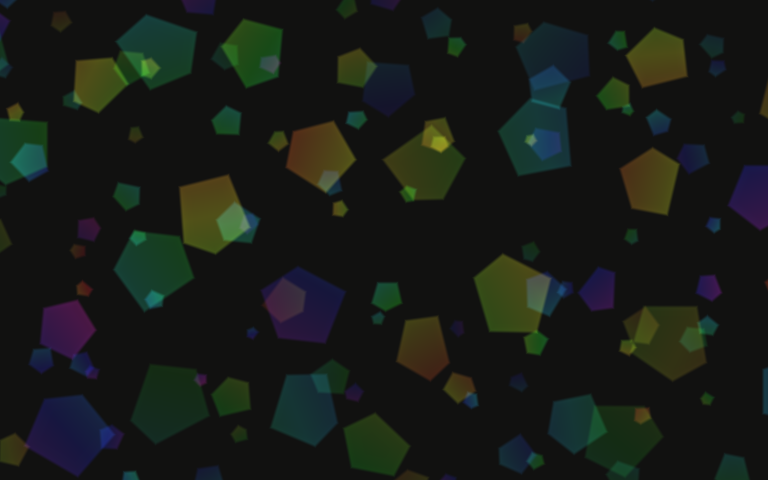
A WebGL 1 fragment shader for this background:

```glsl
precision highp float;
// Translucent rainbow pentagons of three sizes glowing over near-black.

uniform vec2 u_resolution;

#define BACKGROUND vec3(0.066, 0.066, 0.064)
#define LARGE_CELL 0.25
#define MEDIUM_CELL 0.21
#define SMALL_CELL 0.19
#define EDGE_SOFTNESS 0.0045
#define RIM_WIDTH 0.006
#define RIM_GAIN 0.18
#define HUE_DRIFT 0.07
#define MIN_GLOW 0.10
#define MAX_GLOW 0.25
#define ANGLE_JITTER 0.5
#define SEED 7.0

const float TAU = 6.28318;

float hash(vec2 cell, float salt) {
    vec3 q = fract(vec3(cell + 41.0, salt + SEED) * vec3(0.1031, 0.1130, 0.0973));
    q += dot(q, q.yzx + 33.33);
    return fract((q.x + q.y) * q.z);
}

vec3 hueColor(float hue) {
    vec3 ramp = abs(fract(hue + vec3(0.0, 2.0, 1.0) / 3.0) * 6.0 - 3.0) - 1.0;
    return mix(vec3(1.0), clamp(ramp, 0.0, 1.0), 0.88);
}

// Corner of an uneven pentagon; index 5 wraps round to index 0.
vec2 corner(vec2 cell, float salt, float index, float radius) {
    float id = mod(index, 5.0);
    float jitter = (hash(cell, salt + 10.0 + id) - 0.5) * ANGLE_JITTER;
    float angle = TAU * (index / 5.0 + hash(cell, salt + 1.0)) + jitter;
    float reach = radius * mix(0.86, 1.0, hash(cell, salt + 20.0 + id));
    return reach * vec2(cos(angle), sin(angle));
}

// Signed distance to the nearest side, negative inside.
float pentagon(vec2 p, vec2 cell, float salt, float radius) {
    float dist = -radius;
    vec2 a = corner(cell, salt, 0.0, radius);
    for (int i = 1; i <= 5; i++) {
        vec2 b = corner(cell, salt, float(i), radius);
        vec2 side = normalize(b - a);
        dist = max(dist, dot(p - a, vec2(side.y, -side.x)));
        a = b;
    }
    return dist;
}

// Light from one jittered grid of pentagons.
vec3 pentagonLayer(vec2 p, float cellSize, float minRadius, float maxRadius, float salt) {
    vec3 light = vec3(0.0);
    float softness = max(EDGE_SOFTNESS, 0.8 / u_resolution.y);
    vec2 home = floor(p / cellSize);
    for (int y = -1; y <= 1; y++) {
        for (int x = -1; x <= 1; x++) {
            vec2 cell = home + vec2(float(x), float(y));
            vec2 jitter = vec2(hash(cell, salt + 2.0), hash(cell, salt + 3.0));
            vec2 q = p - (cell + mix(vec2(0.1), vec2(0.9), jitter)) * cellSize;
            float radius = mix(minRadius, maxRadius, hash(cell, salt + 4.0));
            if (length(q) > radius + 0.02) continue;

            // Solid fill with a faint brighter rim
            float dist = pentagon(q, cell, salt, radius);
            float fill = 1.0 - smoothstep(-softness, softness, dist);
            float rim = RIM_GAIN * exp(-abs(dist) / RIM_WIDTH);

            // Hue drifts across the shape along a random direction
            float turn = TAU * hash(cell, salt + 5.0);
            float along = dot(q, vec2(cos(turn), sin(turn))) / radius;
            float hue = mix(0.03, 0.82, hash(cell, salt + 6.0)) + HUE_DRIFT * along;
            float glow = mix(MIN_GLOW, MAX_GLOW, hash(cell, salt + 7.0));
            light += hueColor(hue) * glow * fill * (1.0 + rim);
        }
    }
    return light;
}

void main() {
    vec2 p = gl_FragCoord.xy / u_resolution.y;
    vec3 color = BACKGROUND;
    color += pentagonLayer(p, LARGE_CELL, 0.064, 0.099, 0.0);
    color += pentagonLayer(p + 0.07, MEDIUM_CELL, 0.028, 0.052, 40.0);
    color += pentagonLayer(p + 0.13, SMALL_CELL, 0.013, 0.024, 80.0);
    gl_FragColor = vec4(color, 1.0);
}
```
